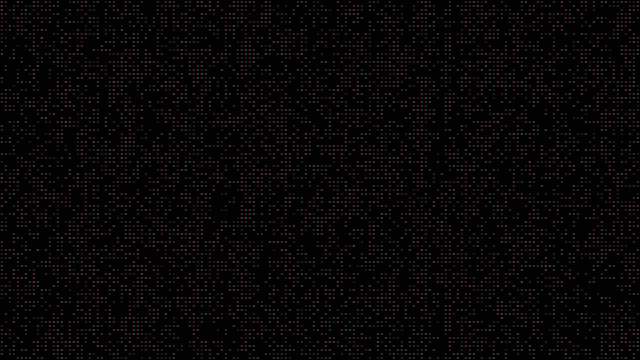
Give the GLSL for this pattern, as a Shadertoy shader.

```glsl
// A dark display panel: a fine grid of dim lamps, many of them unlit.
// Each lamp is three soft overlapping bars, red, green and blue, set side by side.
// Hashes and gradient noise choose which lamps glow, with a bias along the columns.

const vec2  GRID          = vec2(160.0, 90.0);       // lamps across and down
const vec2  BAR_SIZE      = vec2(0.32, 0.30);        // in cells
const float BAR_SHIFT     = 0.14;                    // red to green to blue, in cells
const float BAR_BLUR      = 0.36;                    // width of the soft edge, in cells
const vec3  LAMP_COLOR    = vec3(0.78, 0.60, 0.54);
const vec3  BACKGROUND    = vec3(0.012, 0.006, 0.011);
const float UNLIT_SHARE   = 0.47;
const float COLUMN_BIAS   = 0.34;
const float PATCH_BIAS    = 0.34;
const vec2  PATCH_SCALE   = vec2(0.16, 0.09);        // noise periods per cell
const float MIN_GLOW      = 0.40;
const float TINT_VARIANCE = 0.40;

float hash(vec2 p) {
    vec3 q = fract(p.xyx * vec3(0.1031, 0.1030, 0.0973));
    q += dot(q, q.yzx + 33.33);
    return fract((q.x + q.y) * q.z);
}

// Dot product of a random unit gradient with the offset from its corner
float cornerSlope(vec2 corner, vec2 p) {
    float angle = 6.28318 * hash(corner + 71.0);
    return dot(vec2(cos(angle), sin(angle)), p - corner);
}

float gradientNoise(vec2 p) {
    vec2 i = floor(p);
    vec2 f = p - i;
    vec2 u = f * f * f * (f * (f * 6.0 - 15.0) + 10.0);
    float low  = mix(cornerSlope(i, p), cornerSlope(i + vec2(1, 0), p), u.x);
    float high = mix(cornerSlope(i + vec2(0, 1), p), cornerSlope(i + vec2(1, 1), p), u.x);
    return mix(low, high, u.y);
}

// Share of the sampling footprint covered by a centred box
float boxCoverage(vec2 p, vec2 size, vec2 footprint) {
    vec2 lower = max(p - 0.5 * footprint, -0.5 * size);
    vec2 upper = min(p + 0.5 * footprint, 0.5 * size);
    vec2 cover = max(upper - lower, 0.0) / footprint;
    return cover.x * cover.y;
}

// Brightness of one lamp, zero when unlit
float lampGlow(vec2 cell) {
    float chance = hash(cell + 11.0);
    chance += COLUMN_BIAS * (hash(vec2(cell.x, 307.0)) - 0.5);
    chance += PATCH_BIAS * gradientNoise(cell * PATCH_SCALE);
    float lit = step(UNLIT_SHARE, chance);
    return lit * mix(MIN_GLOW, 1.0, hash(cell + 137.0));
}

void mainImage(out vec4 fragColor, in vec2 fragCoord) {
    vec2 grid = fragCoord / iResolution.xy * GRID;
    vec2 pixel = GRID / iResolution.xy;
    vec2 footprint = sqrt(pixel * pixel + BAR_BLUR * BAR_BLUR);
    vec2 cell = floor(grid);
    vec2 local = grid - cell - 0.5;

    // Colour bars, side by side
    vec3 bars;
    for (int channel = 0; channel < 3; channel++) {
        float shift = float(channel - 1) * BAR_SHIFT;
        float tint = 1.0 + TINT_VARIANCE * (hash(cell + 53.0 * float(channel + 4)) - 0.5);
        bars[channel] = tint * boxCoverage(local - vec2(shift, 0.0), BAR_SIZE, footprint);
    }

    vec3 color = BACKGROUND + LAMP_COLOR * bars * lampGlow(cell);
    fragColor = vec4(color, 1.0);
}
```
